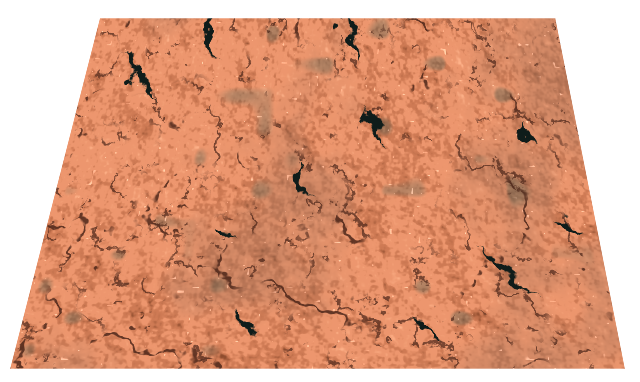
A Shadertoy shader for this texture:

```glsl
// Slab of dry, crumbly orange clay with dark cracks, seen in perspective on white.

float hash(vec2 p) {
    vec3 q = fract(p.xyx * vec3(0.1031, 0.1030, 0.0973));
    q += dot(q, q.yzx + 33.33);
    return fract((q.x + q.y) * q.z);
}

float noise(vec2 p) {
    vec2 cell = floor(p), f = fract(p);
    f = f * f * (3.0 - 2.0 * f);
    float low = mix(hash(cell), hash(cell + vec2(1, 0)), f.x);
    float high = mix(hash(cell + vec2(0, 1)), hash(cell + vec2(1, 1)), f.x);
    return mix(low, high, f.y);
}

float fbm(vec2 p) {
    float sum = 0.0, amplitude = 0.5;
    for (int i = 0; i < 5; i++) {
        sum += amplitude * noise(p);
        p = mat2(1.6, 1.2, -1.2, 1.6) * p + 7.3;
        amplitude *= 0.54;
    }
    return sum / 1.04;
}

const vec2 LIGHT = vec2(0.75, 0.66);

// Broken shadow lines along the clod edges that face away from the light
float crease(vec2 q, float frequency, float width) {
    float level = fbm(q * frequency) - 0.5;
    float rise = fbm((q + LIGHT * 0.012) * frequency) - 0.5 - level;
    float gaps = smoothstep(0.35, 0.65, noise(q * frequency * 1.3 + 41.0));
    float line = 1.0 - smoothstep(0.3, 1.0, abs(level) / width);
    return line * gaps * smoothstep(0.0, 0.035, rise);
}

// A few deep, ragged fissures running down to the right
float fissures(vec2 q) {
    float depth = 0.0;
    float wobble = (fbm(q * 17.0) - 0.5) * 0.09;
    float ragged = 0.3 + 1.3 * noise(q * 45.0);
    for (int i = 0; i < 11; i++) {
        float id = float(i);
        vec2 center = vec2(fract(id * 0.618 + 0.37) * 1.3 - 0.65, fract(id * 0.283 + 0.12) * 0.9 + 0.05);
        float angle = -0.85 + 0.9 * (hash(vec2(id, 3.0)) - 0.5);
        float reach = mix(0.03, 0.1, hash(vec2(id, 8.0)));
        vec2 along = vec2(cos(angle), sin(angle));
        vec2 d = q - center;
        float s = dot(d, along) / reach;
        float across = abs(dot(d, vec2(-along.y, along.x)) + wobble);
        float halfWidth = 0.009 * (1.0 - s * s) * ragged;
        depth = max(depth, 1.0 - smoothstep(-0.002, 0.003, across - halfWidth));
    }
    return depth;
}

vec3 clay(vec2 q) {
    vec2 g = q + 5.0;

    // Relief, broad patches and fine grain
    float relief = fbm(g * 11.0) - fbm((g + LIGHT * 0.008) * 11.0);
    float patches = noise(g * 5.0) * 0.6 + noise(g * 13.0) * 0.4 - 0.5;
    float grain = noise(g * 140.0) - 0.5;
    float crumbs = noise(g * 62.0 + 9.0) - 0.5;
    float tone = 0.61 + relief * 2.6 + patches * 0.3 + grain * 0.32 + crumbs * 0.25;

    vec3 color = mix(vec3(0.56, 0.30, 0.18), vec3(0.81, 0.48, 0.33), smoothstep(0.0, 0.42, tone));
    color = mix(color, vec3(0.93, 0.59, 0.43), smoothstep(0.42, 0.66, tone));
    color = mix(color, vec3(1.0, 0.70, 0.54), smoothstep(0.8, 1.2, tone));

    // Dusty areas, grey stones and pale specks
    float dust = smoothstep(0.5, 0.8, fbm(g * 4.0 + 17.0) + 0.12 * q.x + 0.08 * q.y);
    color = mix(color, vec3(0.73, 0.48, 0.36) * (0.8 + 0.35 * tone), dust * 0.7);
    float stones = smoothstep(0.83, 0.95, noise(g * 12.0 + 60.0));
    color = mix(color, vec3(0.50, 0.42, 0.33) * (0.7 + 0.5 * tone), stones * 0.6);
    color += 0.25 * smoothstep(0.93, 1.0, noise(g * 85.0 + 30.0));

    // Shadows
    float cracks = max(crease(g, 7.0, 0.026), 0.85 * crease(g + 3.0, 15.0, 0.042));
    color = mix(color, vec3(0.30, 0.15, 0.10), cracks * 0.85);
    return mix(color, vec3(0.06, 0.11, 0.10), fissures(q));
}

void mainImage(out vec4 fragColor, in vec2 fragCoord) {
    float pixel = 1.0 / iResolution.y;
    vec2 p = (fragCoord - vec2(0.5 * iResolution.x, 0.0)) * pixel;

    // Trapezoid outline, narrower at the far edge
    float t = (p.y - 0.035) / 0.917;
    float left = mix(-0.811, -0.576, t);
    float right = mix(0.798, 0.616, t);
    float inside = min(min(p.x - left, right - p.x), min(p.y - 0.035, 0.952 - p.y));
    float slab = smoothstep(-0.5 * pixel, 0.5 * pixel, inside);

    vec2 ground = vec2((p.x - 0.5 * (left + right)) * 1.4 / (right - left), p.y);
    fragColor = vec4(mix(vec3(1.0), clay(ground), slab), 1.0);
}
```
